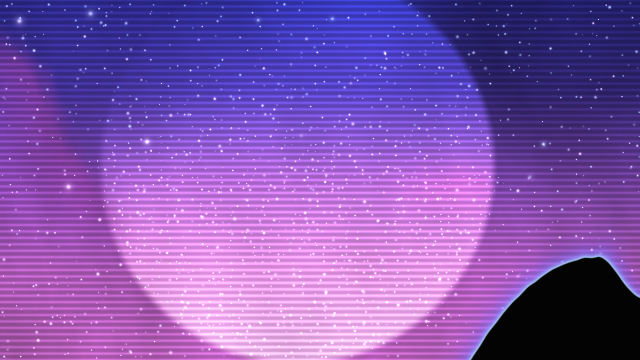
Give the GLSL for this background, as a WebGL 2 fragment shader.

```glsl
#version 300 es
precision highp float;
// Retro night sky: a huge glowing disc, nebula, stars and scanlines behind a rim-lit hill.
uniform vec2 u_resolution;
out vec4 outColor;

// Lengths are in canvas heights
const vec2 DISC_CENTER = vec2(0.826, 0.537);
const float DISC_RADIUS = 0.546;
const float DISC_SOFTNESS = 0.014;
const float SCANLINES = 56.0;
const float SCAN_STRENGTH = 0.32;
const vec2 HILL_PEAK = vec2(1.655, 0.285);
const float HILL_LEFT_WIDTH = 0.347;
const float HILL_RIGHT_DROP = 0.112;

// Evenly spaced color stops from the bottom to the top
const vec3 SKY[5] = vec3[5](vec3(0.71, 0.37, 0.72), vec3(0.65, 0.34, 0.69),
  vec3(0.46, 0.26, 0.64), vec3(0.24, 0.18, 0.55), vec3(0.16, 0.15, 0.51));
const vec3 DISC[5] = vec3[5](vec3(0.98, 0.74, 0.97), vec3(0.94, 0.60, 0.94),
  vec3(0.73, 0.43, 0.87), vec3(0.35, 0.27, 0.79), vec3(0.22, 0.23, 0.76));
const vec3 CLOUD_PINK = vec3(0.58, 0.25, 0.62);
const vec3 STAR_WARM = vec3(1.0, 0.86, 1.0);
const vec3 STAR_COOL = vec3(0.50, 0.85, 1.0);
const vec3 HALO_BLUE = vec3(0.46, 0.38, 1.0);
const vec3 RIM_CYAN = vec3(0.72, 0.95, 1.0);
const vec3 HILL_BLACK = vec3(0.01);

float hash(vec2 p) {
  vec3 q = fract(p.xyx * vec3(0.1031, 0.1030, 0.0973));
  q += dot(q, q.yzx + 33.33);
  return fract((q.x + q.y) * q.z);
}

float noise(vec2 p) {
  vec2 i = floor(p), f = fract(p);
  f = f * f * (3.0 - 2.0 * f);
  float low = mix(hash(i), hash(i + vec2(1, 0)), f.x);
  float high = mix(hash(i + vec2(0, 1)), hash(i + vec2(1, 1)), f.x);
  return mix(low, high, f.y);
}

float fbm(vec2 p) {
  float sum = 0.0, amplitude = 0.5;
  for (int i = 0; i < 5; i++) {
    sum += amplitude * noise(p);
    p = mat2(1.6, 1.2, -1.2, 1.6) * p + 7.3;
    amplitude *= 0.5;
  }
  return sum;
}

vec3 gradient(vec3 stops[5], float y) {
  vec3 color = stops[0];
  for (int i = 1; i < 5; i++) color = mix(color, stops[i], clamp(4.0 * y - float(i - 1), 0.0, 1.0));
  return color;
}

// One star per cell; density is the chance that a cell is lit
vec3 starLayer(vec2 p, float cells, float radius, float density, float seed) {
  vec2 grid = p * cells, id = floor(grid) + seed;
  vec2 spot = 0.25 + 0.5 * vec2(hash(id + 11.7), hash(id + 47.3));
  float size = radius * mix(0.6, 1.15, hash(id + 83.1));
  float d = length(fract(grid) - spot) / cells;
  float core = exp(-d * d / (size * size));
  float lit = step(hash(id), density) * mix(0.2, 0.95, hash(id + 29.9));
  return mix(STAR_WARM, STAR_COOL, 0.7 * hash(id + 61.0)) * core * lit;
}

float hillHeight(float x) {
  float d = x - HILL_PEAK.x;
  float left = HILL_PEAK.y * d * d / (HILL_LEFT_WIDTH * HILL_LEFT_WIDTH);
  float right = HILL_RIGHT_DROP * smoothstep(0.005, 0.13, d);
  return HILL_PEAK.y - (d < 0.0 ? left : right) + 0.004 * (noise(vec2(x * 45.0, 3.0)) - 0.5);
}

void main() {
  vec2 p = gl_FragCoord.xy / u_resolution.y;
  float pixel = 1.0 / u_resolution.y;
  float wisps = fbm(p * vec2(5.0, 3.0) + vec2(0.0, p.x * 2.0));

  // Sky, darker at the upper right
  vec3 color = gradient(SKY, p.y) * (1.0 + 0.4 * (wisps - 0.48));
  color *= 1.0 - 0.2 * smoothstep(1.1, 1.4, p.x) * smoothstep(0.4, 0.8, p.y);

  // Disc, melting into the sky at its upper left
  float discDistance = length(p - DISC_CENTER) - DISC_RADIUS;
  float disc = 1.0 - smoothstep(-DISC_SOFTNESS, DISC_SOFTNESS, discDistance);
  float melt = smoothstep(-0.05, 0.55, p.x - p.y + 0.5);
  vec3 discColor = gradient(DISC, p.y) * (1.0 + 0.24 * (wisps - 0.48));
  color = mix(color, discColor, disc * mix(0.1, 1.0, melt));

  // Pink cloud bank on the left and a faint puff at the right of the disc
  float bankEdge = 0.25 - 0.57 * (p.y - 0.56) + 0.2 * (wisps - 0.5);
  float bank = smoothstep(0.03, -0.06, p.x - bankEdge) * smoothstep(0.96, 0.8, p.y);
  bank *= smoothstep(0.2, 0.5, p.y) * mix(0.5, 1.0, smoothstep(-0.3, 0.0, p.x - bankEdge));
  color = mix(color, CLOUD_PINK * (0.65 + 0.7 * wisps), 0.6 * bank);
  vec2 puff = (p - vec2(1.26, 0.48)) / vec2(0.12, 0.07);
  color += disc * vec3(0.14, 0.04, 0.07) * exp(-dot(puff, puff)) * (0.5 + wisps);

  // Scanlines
  float wave = 0.5 + 0.5 * cos(6.2832 * p.y * SCANLINES);
  color *= 1.0 + SCAN_STRENGTH * (wave * wave - 0.36);

  // Stars, thickest in the lower disc
  float density = mix(0.13, 0.45, disc * smoothstep(0.95, 0.4, p.y));
  vec3 stars = vec3(0.0);
  for (int i = 0; i < 3; i++) {
    float layer = float(i);
    stars += starLayer(p, 46.0 - 11.0 * layer, 0.0024 + 0.0006 * layer, density, 19.0 * layer);
  }
  stars += starLayer(p, 9.0, 0.005, 0.1, 71.0) + 0.35 * starLayer(p, 9.0, 0.013, 0.1, 71.0);
  color += stars * (1.0 - 0.45 * color);

  // Hill with halo and thin bright rim
  float slope = (hillHeight(p.x + 0.004) - hillHeight(p.x - 0.004)) / 0.008;
  float hillDistance = (p.y - hillHeight(p.x)) / sqrt(1.0 + slope * slope);
  float outside = max(hillDistance, 0.0);
  color = mix(color, HALO_BLUE, 0.85 * exp(-outside / 0.024));
  color = mix(color, RIM_CYAN, 0.9 * exp(-outside / 0.006));
  color = mix(HILL_BLACK, color, smoothstep(-pixel, pixel, hillDistance));
  outColor = vec4(clamp(color, 0.0, 1.0), 1.0);
}
```
